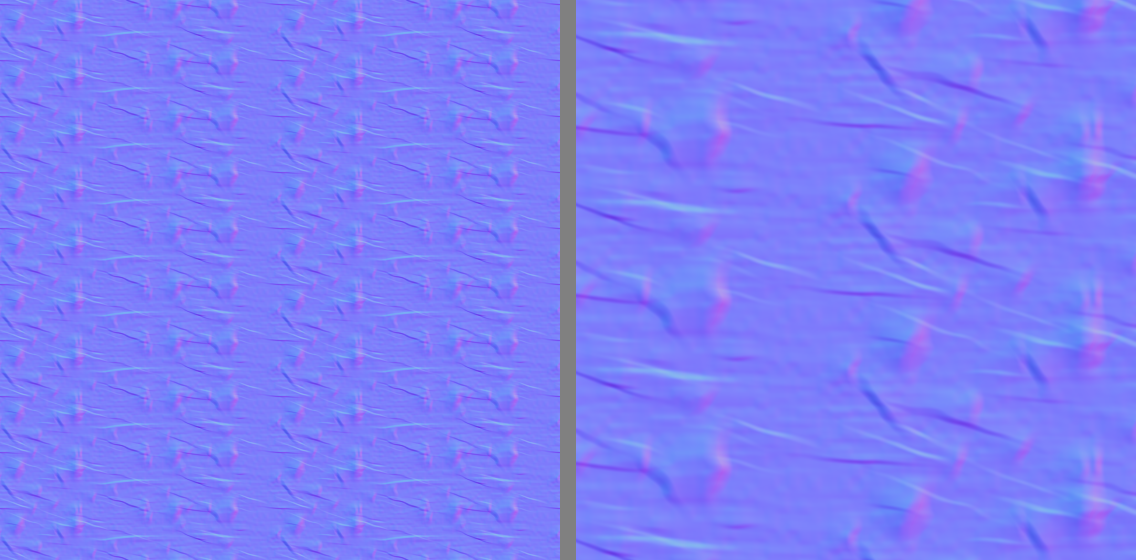
Left: the whole. Right: its middle third, enlarged.
Write a Shadertoy shader that draws this texture map.

```glsl
const vec2 CELL = vec2(5.0, 1.0); // one repeat, in units of its height

float hash(vec2 p) {
    return fract(sin(dot(p, vec2(127.1, 311.7))) * 43758.5453);
}

// Value noise that wraps after one cell; freq holds whole numbers.
float noise(vec2 cell, vec2 freq) {
    vec2 q = cell * freq, i = floor(q), f = q - i;
    f = f * f * f * (f * (f * 6.0 - 15.0) + 10.0);
    vec2 a = mod(i, freq), b = mod(i + 1.0, freq);
    vec2 seed = freq * 1.7;
    return mix(mix(hash(a + seed), hash(vec2(b.x, a.y) + seed), f.x),
               mix(hash(vec2(a.x, b.y) + seed), hash(b + seed), f.x), f.y);
}

// Raised flake: a steep edge facing one way, a slow slope behind that ends within the cell.
float flake(vec2 p, vec2 centre, float halfLength, float facing, float width, float ragged) {
    vec2 d = p - centre;
    d -= CELL * round(d / CELL);
    vec2 dir = vec2(cos(facing), sin(facing));
    float across = dot(d, dir) + ragged;
    float along = dot(d, vec2(-dir.y, dir.x)) / halfLength;
    float edge = 1.0 - smoothstep(-width, width, across);
    float back = smoothstep(-0.4, 0.0, across) * exp(4.0 * min(across, 0.0));
    return width * edge * back * exp(-along * along);
}

// Large flakes: centre x, centre y, half length, facing angle.
const vec4 FLAKES[11] = vec4[11](
    vec4(0.13, 0.26, 0.17, 3.95), vec4(0.59, 0.15, 0.35, 4.40),
    vec4(0.37, 0.61, 0.15, -0.30), vec4(1.04, 0.47, 0.15, 3.80),
    vec4(1.40, 0.64, 0.18, -0.10), vec4(2.25, 0.41, 0.50, 1.65),
    vec4(2.28, 0.00, 0.45, 4.40), vec4(3.20, 0.86, 0.17, -0.35),
    vec4(3.83, 0.80, 0.15, 3.75), vec4(4.17, 0.90, 0.18, -0.05),
    vec4(3.90, 0.42, 0.30, 1.50));

float surface(vec2 p) {
    vec2 cell = p / CELL;

    // Faint brushed streaks and fine grain
    vec2 bent = cell + vec2(0.0, 0.1 * noise(cell, vec2(5.0, 2.0)));
    float h = 0.0030 * noise(bent, vec2(4.0, 5.0))
            + 0.0035 * noise(bent, vec2(7.0, 12.0))
            + 0.0025 * noise(bent, vec2(14.0, 23.0))
            + 0.0025 * noise(bent, vec2(80.0, 17.0));

    float ragged = 0.06 * (noise(cell, vec2(19.0, 7.0)) - 0.5)
                 + 0.02 * (noise(cell, vec2(30.0, 17.0)) - 0.5);
    for (int i = 0; i < 11; i++) {
        vec4 f = FLAKES[i];
        float width = f.z > 0.2 ? 0.022 : (f.w < 0.0 ? 0.075 : 0.04);
        h += 0.6 * flake(p, f.xy, f.z, f.w, width, ragged);
    }

    // Scattered flat scratches, sloping down to the right
    for (int i = 0; i < 30; i++) {
        float id = float(i);
        vec2 centre = CELL * vec2(hash(vec2(id, 3.0)), hash(vec2(id, 8.0)));
        float size = mix(0.08, 0.32, hash(vec2(id, 14.0)));
        float tilt = mix(0.05, 0.4, hash(vec2(id, 21.0)));
        float facing = (hash(vec2(id, 29.0)) < 0.5 ? 1.57 : 4.71) - tilt;
        float strength = mix(0.2, 0.6, hash(vec2(id, 35.0)));
        h += strength * flake(p, centre, size, facing, 0.016, 0.7 * ragged);
    }

    // Small stubby chips facing right
    for (int i = 0; i < 18; i++) {
        float id = float(i);
        vec2 centre = CELL * vec2(hash(vec2(id, 43.0)), hash(vec2(id, 51.0)));
        float facing = 0.3 - 0.8 * hash(vec2(id, 58.0));
        h += 0.4 * flake(p, centre, 0.09, facing, 0.04, ragged);
    }
    return h;
}

void mainImage(out vec4 fragColor, in vec2 fragCoord) {
    // Two repeats across, ten down
    vec2 p = fragCoord / iResolution.xy * vec2(2.0, 10.0) * CELL;

    // Surface slope stored as a tangent-space normal
    vec2 e = vec2(0.01, 0.0);
    vec2 slope = vec2(surface(p + e.xy) - surface(p - e.xy),
                      surface(p + e.yx) - surface(p - e.yx)) / (2.0 * e.x);
    vec3 normal = normalize(vec3(-slope - vec2(0.02, 0.01), 1.0));
    fragColor = vec4(0.5 + 0.5 * normal - vec3(0.0, 0.0, 0.015), 1.0);
}
```
